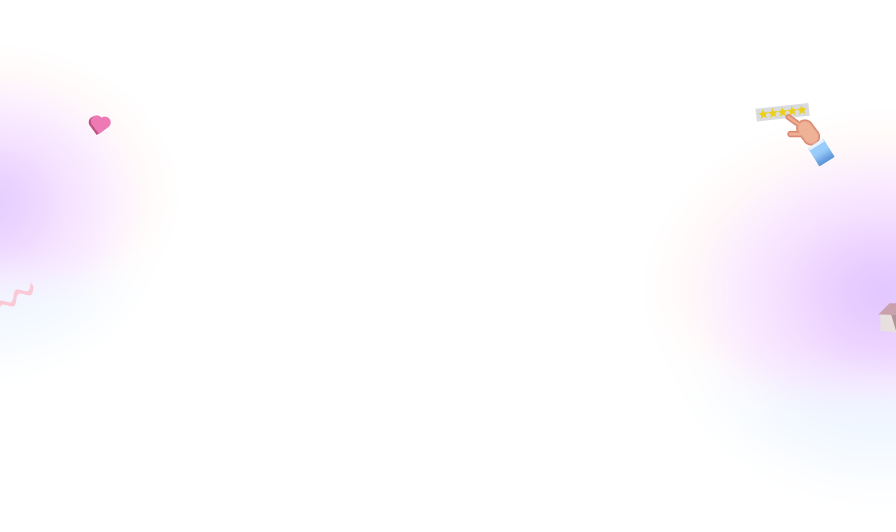
Give the GLSL for this background, as a WebGL 2 fragment shader.

```glsl
#version 300 es
precision highp float;

uniform vec2 u_resolution;
out vec4 outColor;

// Glow placement, in canvas heights: centre, then side / up / down radii
const vec2 LEFT_CENTRE = vec2(-0.018, 0.623);
const vec3 LEFT_RADII = vec3(0.357, 0.296, 0.350);
const float LEFT_STRENGTH = 0.88;
const vec2 RIGHT_CENTRE = vec2(1.662, 0.452);
const vec3 RIGHT_RADII = vec3(0.456, 0.345, 0.417);
const float RIGHT_STRENGTH = 1.0;

// Glow colours, from the core outwards
const vec3 WHITE = vec3(1.0);
const vec3 VIOLET = vec3(0.89, 0.785, 1.0);
const vec3 LILAC = vec3(0.95, 0.86, 1.0);
const vec3 PINK = vec3(0.985, 0.925, 1.0);
const vec3 CREAM = vec3(1.0, 0.982, 0.975);
const vec3 ICE = vec3(0.935, 0.965, 1.0);

// Ornament placement and colours
const vec2 HEART_FOOT = vec2(0.186, 0.748);
const float HEART_SIZE = 0.031;
const vec2 PANEL_CENTRE = vec2(1.471, 0.789);
const vec2 PANEL_HALF = vec2(0.050, 0.0120);
const float PANEL_TILT = 0.11;
const float STAR_STEP = 0.0182;
const float STAR_RADIUS = 0.0095;
const vec3 ROSE = vec3(0.93, 0.48, 0.71);
const vec3 DARK_ROSE = vec3(0.75, 0.32, 0.50);
const vec3 BLUSH = vec3(0.98, 0.79, 0.84);
const vec3 SILVER = vec3(0.85, 0.86, 0.87);
const vec3 GOLD = vec3(0.93, 0.81, 0.08);
const vec3 SKIN = vec3(0.94, 0.70, 0.59);
const vec3 SKIN_SHADE = vec3(0.84, 0.52, 0.43);
const vec3 SLEEVE = vec3(0.60, 0.80, 0.98);
const vec3 SLEEVE_SHADE = vec3(0.36, 0.58, 0.85);
const vec3 ROOF = vec3(0.79, 0.63, 0.68);
const vec3 WALL = vec3(0.91, 0.88, 0.87);
const vec3 WALL_SHADE = vec3(0.70, 0.58, 0.61);

float fill(float d) { return clamp(0.5 - d * u_resolution.y, 0.0, 1.0); }

vec2 rotate(vec2 p, float a) {
    float c = cos(a), s = sin(a);
    return vec2(c * p.x + s * p.y, c * p.y - s * p.x);
}

float box(vec2 p, vec2 halfSize) {
    vec2 q = abs(p) - halfSize;
    return length(max(q, 0.0)) + min(max(q.x, q.y), 0.0);
}

float capsule(vec2 p, vec2 a, vec2 b, float radius) {
    vec2 ab = b - a;
    return length(p - a - ab * clamp(dot(p - a, ab) / dot(ab, ab), 0.0, 1.0)) - radius;
}

// Unit heart standing on its tip
float heart(vec2 p) {
    p.x = abs(p.x);
    if (p.x + p.y > 1.0) return length(p - vec2(0.25, 0.75)) - 0.3536;
    float toNotch = length(p - vec2(0.0, 1.0));
    float toSide = length(p - 0.5 * max(p.x + p.y, 0.0));
    return min(toNotch, toSide) * sign(p.x - p.y);
}

// Five-pointed star, folded into half of one point
float star(vec2 p, float radius) {
    const float SECTOR = 1.2566;
    float a = abs(mod(atan(p.x, p.y) + 0.5 * SECTOR, SECTOR) - 0.5 * SECTOR);
    return dot(length(p) * vec2(cos(a), sin(a)) - vec2(radius, 0.0), vec2(0.383, 0.924));
}

vec3 glow(vec2 p, vec2 centre, vec3 radii, float strength) {
    vec2 d = p - centre;
    d /= vec2(radii.x, d.y > 0.0 ? radii.y : radii.z);
    float r = length(d);
    vec3 c = mix(VIOLET, LILAC, smoothstep(0.0, 0.45, r));
    c = mix(c, PINK, smoothstep(0.28, 0.68, r));
    c = mix(c, CREAM, smoothstep(0.55, 0.88, r));
    c = mix(c, ICE, smoothstep(0.22, 0.65, -d.y));
    c = mix(c, WHITE, smoothstep(mix(0.8, 0.5, smoothstep(0.0, 0.5, -d.y)), 1.04, r));
    return mix(WHITE, c, strength);
}

void main() {
    vec2 p = gl_FragCoord.xy / u_resolution.y;
    vec3 col = glow(p, LEFT_CENTRE, LEFT_RADII, LEFT_STRENGTH)
             * glow(p, RIGHT_CENTRE, RIGHT_RADII, RIGHT_STRENGTH);

    // Heart with a thick side
    vec2 h = rotate(p - HEART_FOOT, -0.15) / HEART_SIZE;
    col = mix(col, DARK_ROSE, fill(heart(h + vec2(0.12, 0.08)) * HEART_SIZE));
    col = mix(col, ROSE, fill(heart(h) * HEART_SIZE));

    // Wavy ribbon
    vec2 w = rotate(p - vec2(0.028, 0.440), 0.58);
    float wave = abs(w.y - 0.007 * sin(w.x * 165.0)) * 0.75 - 0.0035;
    col = mix(col, BLUSH, fill(max(wave, abs(w.x) - 0.041)));

    // Panel with a row of stars
    vec2 q = rotate(p - PANEL_CENTRE, PANEL_TILT);
    col = mix(col, SILVER, fill(box(q, PANEL_HALF)));
    q.x -= STAR_STEP * clamp(round(q.x / STAR_STEP), -2.0, 2.0);
    col = mix(col, GOLD, fill(star(q, STAR_RADIUS)));

    // Pointing hand and sleeve
    float hand = capsule(p, vec2(1.482, 0.780), vec2(1.510, 0.760), 0.0055);
    hand = min(hand, capsule(p, vec2(1.486, 0.748), vec2(1.512, 0.748), 0.0060));
    hand = min(hand, capsule(p, vec2(1.513, 0.759), vec2(1.525, 0.743), 0.0165));
    col = mix(col, mix(SKIN_SHADE, SKIN, smoothstep(0.0, -0.006, hand)), fill(hand));
    vec2 s = rotate(p - vec2(1.544, 0.713), 0.56);
    col = mix(col, mix(SLEEVE, SLEEVE_SHADE, smoothstep(0.005, -0.022, s.y)),
              fill(box(s, vec2(0.015, 0.018)) - 0.002));
    col = mix(col, vec3(0.90, 0.95, 1.0), fill(box(s - vec2(0.0, 0.018), vec2(0.016, 0.003))));

    // House at the right edge
    vec2 k = p - vec2(1.651, 0.409);
    float wall = max(max(0.004 - k.x, k.y - 0.002), -0.030 - 0.12 * k.x - k.y);
    col = mix(col, mix(WALL, WALL_SHADE, fill(0.024 - k.x - 0.3 * k.y)), fill(wall));
    float roof = max(max(0.70 * (k.y - k.x), k.y - 0.021), -k.y - 0.04 * k.x);
    col = mix(col, ROOF, fill(roof));

    outColor = vec4(col, 1.0);
}
```
